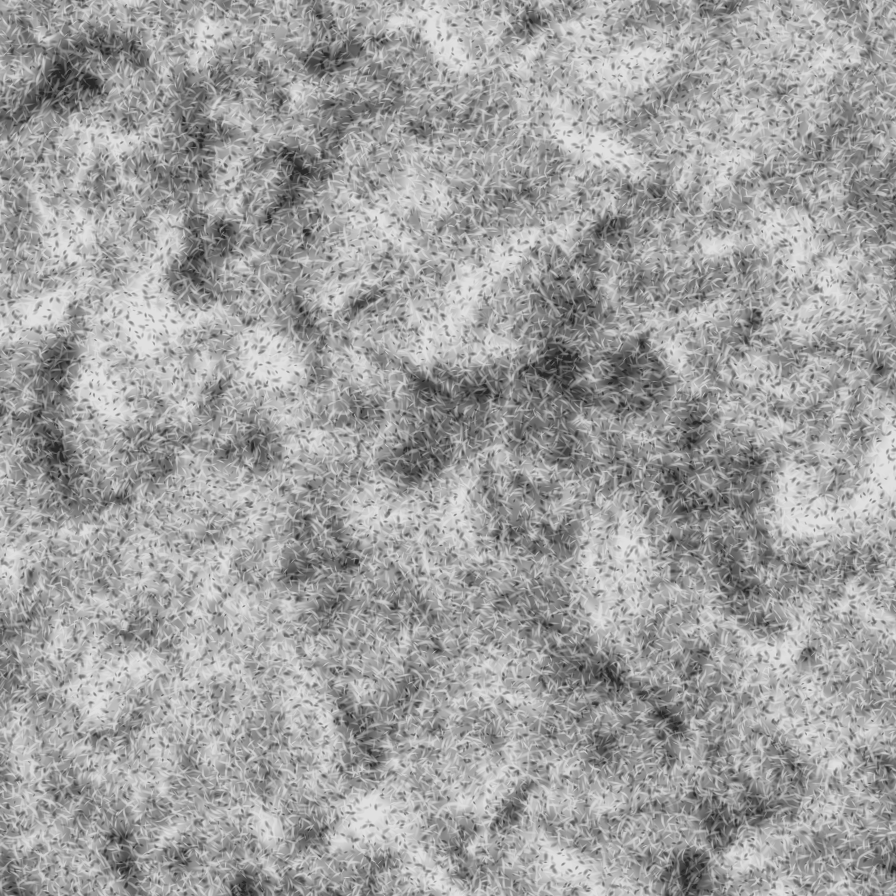
Reproduce this texture procedurally as a WebGL 1 fragment shader.

```glsl
precision highp float;
// Draws a grey felt of short matted fibres with cloudy patches, dark flecks and a few pits.

uniform vec2 u_resolution;

// Tones
const float BASE_TONE = 0.575;
const float CEILING_TONE = 0.88;
const float FLOOR_TONE = 0.16;
const float CEILING_SOFTNESS = 0.14;
const float PATCH_GAIN = 0.28;
const float FIBRE_GAIN = 0.27;
const float FLECK_GAIN = 0.34;
const float SPECK_GAIN = 0.20;
const float PIT_GAIN = 0.50;

// Cells across the canvas
const float PATCH_CELLS = 8.0;
const float FIBRE_CELLS = 64.0;
const float FLECK_CELLS = 72.0;
const float SPECK_CELLS = 30.0;
const float PIT_CELLS = 7.0;

// Half length and half width, in cells
const vec2 FIBRE_SIZE = vec2(0.92, 0.20);
const vec2 FLECK_SIZE = vec2(0.50, 0.25);
const vec2 SPECK_SIZE = vec2(0.36, 0.26);
const vec2 PIT_SIZE = vec2(0.11, 0.08);

const float ANGLE_SPREAD = 2.0;
const float BEND = 0.6;
const float WARP = 0.012;

vec3 hash3(vec2 cell) {
  vec3 q = fract(vec3(cell.xyx) * vec3(0.1031, 0.1030, 0.0973));
  q += dot(q, q.yxz + 33.33);
  return fract((q.xxy + q.yzz) * q.zyx);
}

// Slowly turning main direction of the fibres
float flowAngle(vec2 p) {
  return 0.7 + 1.1 * sin(9.0 * p.x + 2.5 * sin(7.0 * p.y))
             + 0.9 * sin(13.0 * p.y - 2.0 * sin(11.0 * p.x + 1.0));
}

// Cellular noise: one soft blob of random sign per cell
float blobNoise(vec2 g) {
  vec2 home = floor(g);
  float sum = 0.0;
  for (int j = -1; j <= 1; j++) {
    for (int i = -1; i <= 1; i++) {
      vec2 cell = home + vec2(float(i), float(j));
      vec3 rnd = hash3(cell);
      vec2 d = g - cell - rnd.xy;
      float k = max(0.0, 1.0 - dot(d, d));
      sum += (2.0 * rnd.z - 1.0) * k * k;
    }
  }
  return sum;
}

// Cloudy patches from four sizes of blobs, bent by layered sines
float patches(vec2 p) {
  p += WARP * vec2(sin(31.0 * p.y + 2.0 * sin(17.0 * p.x)), sin(37.0 * p.x + 2.0 * sin(23.0 * p.y)));
  return 0.52 * blobNoise(p * PATCH_CELLS + 11.3)
       + 0.64 * blobNoise(p * PATCH_CELLS * 2.1 + 57.7)
       + 0.58 * blobNoise(p * PATCH_CELLS * 4.5 + 131.9)
       + 0.36 * blobNoise(p * PATCH_CELLS * 9.5 + 217.1);
}

// Coverage by one bent, soft-edged stroke per cell; keep is the share of cells used
float strokes(vec2 p, float cells, vec2 size, float keep, float seed) {
  vec2 g = p * cells + seed * vec2(17.37, 29.71);
  vec2 home = floor(g);
  float uncovered = 1.0;
  for (int j = -1; j <= 1; j++) {
    for (int i = -1; i <= 1; i++) {
      vec2 cell = home + vec2(float(i), float(j));
      vec3 place = hash3(cell + seed * 41.0);
      vec3 form = hash3(cell + seed * 41.0 + 313.0);
      vec2 d = g - cell - place.xy;
      float angle = flowAngle(cell / cells) + (form.x - 0.5) * ANGLE_SPREAD;
      float c = cos(angle);
      float s = sin(angle);
      vec2 v = vec2(c * d.x + s * d.y, c * d.y - s * d.x);
      v.y += (form.y - 0.5) * BEND * v.x * v.x;
      v /= size * mix(0.5, 1.06, form.z);
      float k = max(0.0, 1.0 - dot(v, v));
      float strength = step(place.z, keep) * mix(0.2, 1.0, form.y);
      uncovered *= 1.0 - strength * k * k;
    }
  }
  return 1.0 - uncovered;
}

// Smooth minimum that eases highlights into the ceiling
float softMin(float a, float b, float k) {
  float h = max(k - abs(a - b), 0.0) / k;
  return min(a, b) - 0.25 * k * h * h;
}

void main() {
  vec2 p = gl_FragCoord.xy / u_resolution.y;
  float patchLevel = patches(p);
  float bright = smoothstep(-0.3, 0.7, patchLevel);

  // Matted layers: fibres show in dark patches, flecks in bright ones
  float fibreGap = 1.0;
  float fleckGap = 1.0;
  for (int n = 0; n < 5; n++) {
    float layer = float(n);
    fibreGap *= 1.0 - strokes(p, FIBRE_CELLS + 8.0 * layer, FIBRE_SIZE, 0.9, layer + 1.0);
    if (n < 3) fleckGap *= 1.0 - strokes(p, FLECK_CELLS + 13.0 * layer, FLECK_SIZE, 0.8, layer + 8.0);
  }

  float tone = BASE_TONE + PATCH_GAIN * patchLevel;
  tone += FIBRE_GAIN * (1.0 - fibreGap) * mix(1.1, 0.6, bright);
  tone = softMin(tone, CEILING_TONE, CEILING_SOFTNESS);
  tone -= FLECK_GAIN * (1.0 - fleckGap) * mix(0.75, 1.1, bright);
  tone -= SPECK_GAIN * strokes(p, SPECK_CELLS, SPECK_SIZE, 0.25, 13.0);
  tone -= PIT_GAIN * strokes(p, PIT_CELLS, PIT_SIZE, 0.25, 15.0);
  gl_FragColor = vec4(vec3(max(tone, FLOOR_TONE)), 1.0);
}
```
